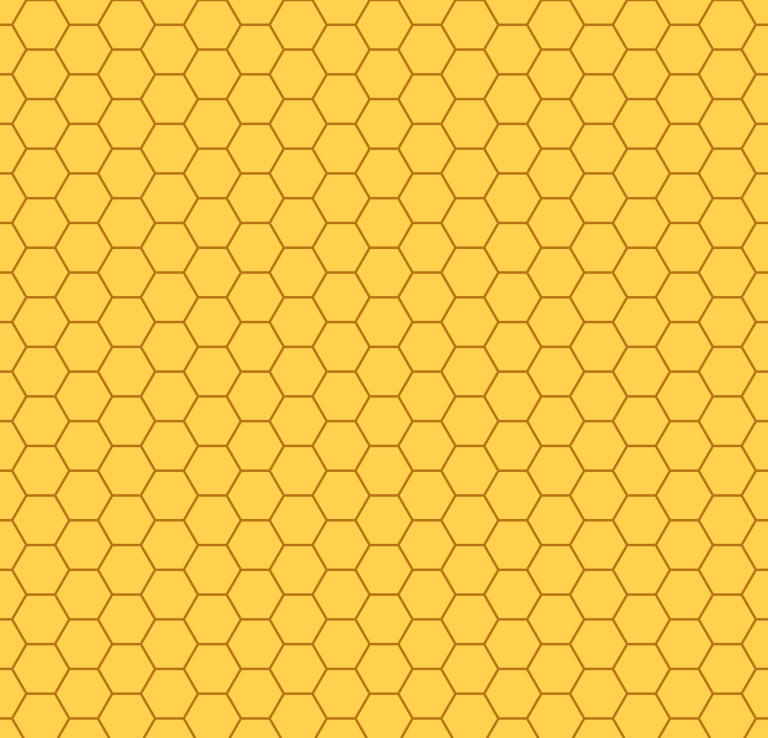
Give the GLSL for this pattern, as a Shadertoy shader.

```glsl
// Honeycomb of flat-topped hexagons outlined in brown on honey yellow.
#define CELLS_ACROSS 15.5              // canvas width in cell heights
#define LINE_WIDTH 0.05                // in cell heights
#define HONEY vec3(1.0, 0.82, 0.31)
#define WAX vec3(0.71, 0.45, 0.07)
#define LATTICE vec2(1.7320508, 1.0)   // period of each of the two column sets

// Distance from p to the nearest side of a hexagon of height 1 around the origin.
float hexEdge(vec2 p) {
    p = abs(p);
    return 0.5 - max(p.y, dot(p, vec2(0.8660254, 0.5)));
}

// Distance to the nearest cell wall of the honeycomb.
float honeycombEdge(vec2 p) {
    vec2 a = mod(p + 0.5 * LATTICE, LATTICE) - 0.5 * LATTICE;
    vec2 b = mod(p, LATTICE) - 0.5 * LATTICE;
    return hexEdge(dot(a, a) < dot(b, b) ? a : b);
}

void mainImage(out vec4 fragColor, in vec2 fragCoord) {
    float pixel = CELLS_ACROSS / iResolution.x;

    // One column is centred, with its topmost wall on the upper border.
    vec2 origin = vec2(0.5 * iResolution.x, iResolution.y);
    vec2 p = (fragCoord - origin) * pixel + vec2(0.0, 0.5);

    // Antialiased walls over the flat fill.
    float d = honeycombEdge(p) - 0.5 * LINE_WIDTH;
    float wall = 1.0 - smoothstep(-0.7 * pixel, 0.7 * pixel, d);
    fragColor = vec4(mix(HONEY, WAX, wall), 1.0);
}
```
